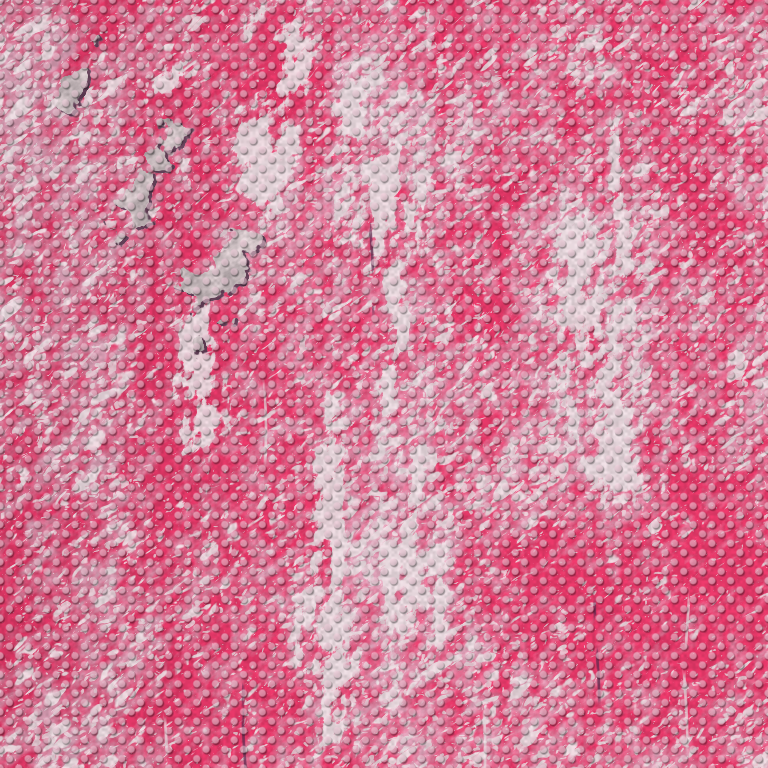
A Shadertoy shader for this texture:

```glsl
// Studded sheet with worn pink paint, pale vertical scrapes and slanted flecks.
#define RED vec3(0.88, 0.215, 0.40)
#define PINK vec3(0.86, 0.62, 0.71)
#define BARE vec3(0.89, 0.845, 0.86)
#define PLASTER vec3(0.76, 0.71, 0.72)
#define STUD vec3(0.86, 0.73, 0.78)
#define INK vec3(0.36, 0.16, 0.30)
#define STUDS_ACROSS 41.0
#define STUD_RADIUS 0.0046
#define SMEARS 18
#define FLECK_DENSITY 0.50
#define HAZE 0.36

float hash(vec2 p) {
    vec3 q = fract(p.xyx * 0.1031);
    q += dot(q, q.yzx + 33.33);
    return fract((q.x + q.y) * q.z);
}

float noise(vec2 p) {
    vec2 i = floor(p), f = fract(p);
    f = f * f * (3.0 - 2.0 * f);
    vec2 e = vec2(1.0, 0.0);
    return mix(mix(hash(i), hash(i + e), f.x),
               mix(hash(i + e.yx), hash(i + e.xx), f.x), f.y);
}

float layered(vec2 p) {
    float sum = 0.0, weight = 0.533;
    for (int i = 0; i < 4; i++) {
        sum += weight * noise(p);
        p = mat2(1.6, 1.2, -1.2, 1.6) * p + 19.7;
        weight *= 0.5;
    }
    return sum;
}

// Cellular noise: one elliptical chip of random size per cell
float flecks(vec2 q, float density) {
    q += 0.9 * (vec2(noise(q * 1.3), noise(q * 1.3 + 57.0)) - 0.5);
    vec2 cell = floor(q);
    float best = -1.0;
    for (int k = 0; k < 9; k++) {
        vec2 c = cell + vec2(k % 3 - 1, k / 3 - 1);
        vec2 center = c + vec2(hash(c + 17.3), hash(c + 41.7));
        float r = hash(c);
        best = max(best, mix(0.1, 0.8, r * r) * density - length(q - center));
    }
    return smoothstep(-0.06, 0.14, best);
}

// Tall scrapes crowded towards the middle; positive inside
float smears(vec2 p) {
    float best = -2.0;
    for (int i = 0; i < SMEARS; i++) {
        vec2 id = vec2(i, 3.0);
        float x = 0.51 + 0.42 * (hash(id) + hash(id + 7.0) - 1.0);
        float y = 0.10 + 0.85 * fract(float(i) * 0.618 + 0.3);
        vec2 size = vec2(mix(0.012, 0.038, hash(id + 13.0)), mix(0.05, 0.15, hash(id + 23.0)));
        best = max(best, 1.0 - length((p - vec2(x, y)) / size));
    }
    return best;
}

// Patches broken down to the plaster, along a line at the upper left
float plaster(vec2 p) {
    float best = -2.0;
    for (int i = 0; i < 3; i++) {
        float k = float(i);
        vec2 d = p - vec2(0.10 + 0.09 * k, 0.88 - 0.125 * k);
        d.x -= 0.45 * d.y;
        best = max(best, 1.0 - length(d / vec2(0.018 + 0.008 * k, 0.05 + 0.012 * k)));
    }
    return smoothstep(0.0, 0.12, best + 2.6 * (layered(p * 38.0) - 0.56));
}

void mainImage(out vec4 fragColor, in vec2 fragCoord) {
    vec2 p = fragCoord / iResolution.y;
    float soft = max(1.0 / iResolution.y, 0.0012);
    vec2 slant = mat2(0.81, -0.59, 0.59, 0.81) * p;

    // Faded paint
    float broad = layered(p * vec2(8.0, 4.5) + 4.0) - 0.5;
    float grain = layered(slant * vec2(45.0, 90.0)) - 0.5;
    float upright = layered(p * vec2(75.0, 22.0) + 31.0) - 0.5;
    float smear = smears(p + 0.035 * (vec2(noise(p * 14.0), noise(p * 14.0 + 9.0)) - 0.5));
    float left = 1.0 - smoothstep(0.0, 0.45, p.x);
    float haze = HAZE + 1.5 * broad + 1.7 * grain + 0.9 * upright;
    haze += 0.16 * left * p.y + 0.22 * smoothstep(-1.2, 0.4, smear);
    vec3 color = mix(RED, PINK, clamp(haze, 0.0, 1.0));
    color *= 1.0 - 0.06 * left;

    // Chips and scrapes
    float density = clamp(FLECK_DENSITY + 1.1 * broad + 0.8 * upright, 0.1, 0.9);
    float chips = flecks(slant * vec2(36.0, 85.0), density);
    chips = max(chips, 0.85 * flecks(slant * vec2(85.0, 130.0) + 70.0, density));
    float scrape = smoothstep(0.0, 0.3, smear + 2.0 * grain + 2.4 * upright - 0.05);
    color = mix(color, BARE, 0.92 * max(chips, scrape));

    // Bare plaster with a dark broken edge
    float hole = plaster(p);
    float edge = hole * (1.0 - plaster(p + vec2(0.004, -0.003)));
    color = mix(color, PLASTER * (1.0 + 0.5 * grain), hole);
    color = mix(color, INK * 0.8, 0.8 * edge);

    // Thin upright scratches, pale or inky
    for (int i = 0; i < 9; i++) {
        vec2 id = vec2(i, 61.0);
        float x = 0.1 + 0.8 * hash(id) + 0.003 * sin(p.y * 23.0 + float(i));
        float y = abs(p.y - hash(id + 5.0)) - mix(0.04, 0.12, hash(id + 9.0));
        float line = 1.0 - smoothstep(0.0008, 0.0008 + 1.5 * soft, abs(p.x - x));
        line *= (1.0 - smoothstep(-0.02, 0.0, y)) * smoothstep(-0.1, 0.05, upright + 0.04);
        color = mix(color, i % 3 == 0 ? INK : BARE, 0.75 * line);
    }
    color *= 1.0 + 0.16 * (noise(p * 260.0) - 0.5);

    // Staggered raised studs, lit from the upper left
    vec2 grid = p * STUDS_ACROSS;
    vec2 a = fract(grid) - 0.5, b = fract(grid + 0.5) - 0.5;
    vec2 d = (dot(a, a) < dot(b, b) ? a : b) / STUDS_ACROSS;
    float stud = 1.0 - smoothstep(-soft, soft, length(d) - STUD_RADIUS);
    float shade = 1.0 - smoothstep(-soft, 1.5 * soft, length(d - vec2(0.0012, -0.0018)) - STUD_RADIUS);
    color *= 1.0 - 0.38 * shade * (1.0 - stud);
    float light = dot(d, vec2(-0.5, 0.85)) / STUD_RADIUS;
    color = mix(color, mix(color, STUD, 0.62) * (1.0 + 0.07 * light), stud);

    fragColor = vec4(clamp(color, 0.0, 1.0), 1.0);
}
```
